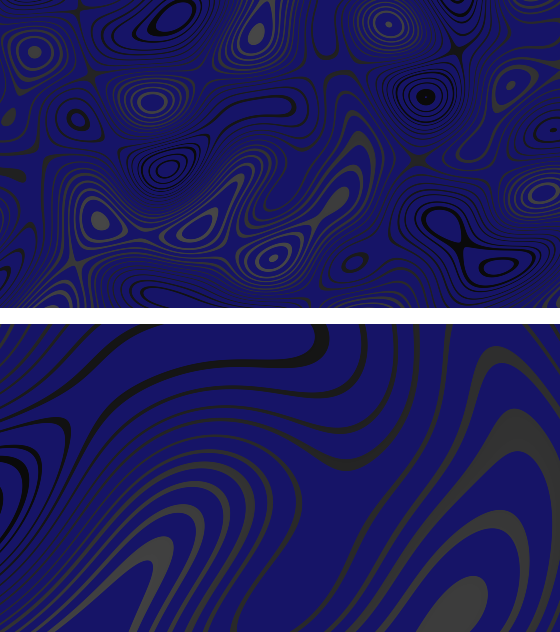
Top: the whole. Bottom: its middle third, enlarged.
Give the GLSL for this background, as a WebGL 1 fragment shader.

```glsl
precision highp float;
// Topographic contour rings in shaded grey over a deep blue ground.

uniform vec2 u_resolution;

#define WAVES 14
#define WAVE_MIN 6.0      // lowest angular frequency per canvas height
#define WAVE_MAX 20.0     // highest angular frequency
#define LEVELS 3.2        // contour lines per unit of elevation
#define LINE_THIN 0.08    // half widths as a share of the line spacing
#define LINE_THICK 0.23
#define WARP 0.03
#define PLATEAU 2.0       // height of the broad hill at lower left
#define SEED 3.7
#define GROUND vec3(0.085, 0.08, 0.405)

float hash(float n) {
  return fract(sin(n * 12.99 + SEED) * 4375.85);
}

// Sum of randomly directed sines with unit variance, plus one broad hill.
float elevation(vec2 p) {
  vec2 q = p + WARP * sin(p.yx * 7.0 + vec2(1.0, 4.0));
  float sum = 0.0;
  for (int i = 0; i < WAVES; i++) {
    float n = float(i) + 1.0;
    float angle = n * 2.4;
    float frequency = mix(WAVE_MIN, WAVE_MAX, hash(n));
    float phase = 6.2832 * hash(n + 40.0);
    sum += sin(frequency * dot(q, vec2(cos(angle), sin(angle))) + phase);
  }
  vec2 hill = (q - vec2(0.5, 0.22)) / vec2(0.42, 0.14);
  return sum * sqrt(2.0 / float(WAVES)) + PLATEAU * exp(-dot(hill, hill)) - 0.2;
}

// Coverage of the contour line, each level having its own width and offset.
float contour(float level, float slope) {
  float id = floor(level);
  float center = mix(0.32, 0.68, hash(id + 90.0));
  float halfWidth = mix(LINE_THIN, LINE_THICK, hash(id + 130.0));
  float edge = abs(fract(level) - center) - halfWidth;
  return 1.0 - smoothstep(-0.5, 0.5, edge / max(slope, 0.0001));
}

void main() {
  float pixel = 1.0 / u_resolution.y;
  vec2 p = gl_FragCoord.xy * pixel;

  // Elevation and its change across one pixel
  float height = elevation(p);
  vec2 change = vec2(elevation(p + vec2(pixel, 0.0)),
                     elevation(p + vec2(0.0, pixel))) - height;
  float line = contour(height * LEVELS, length(change) * LEVELS);

  // Low lines are near black, high lines are light grey
  float grey = clamp(0.15 + 0.06 * height, 0.04, 0.38);
  gl_FragColor = vec4(mix(GROUND, vec3(grey), line), 1.0);
}
```
